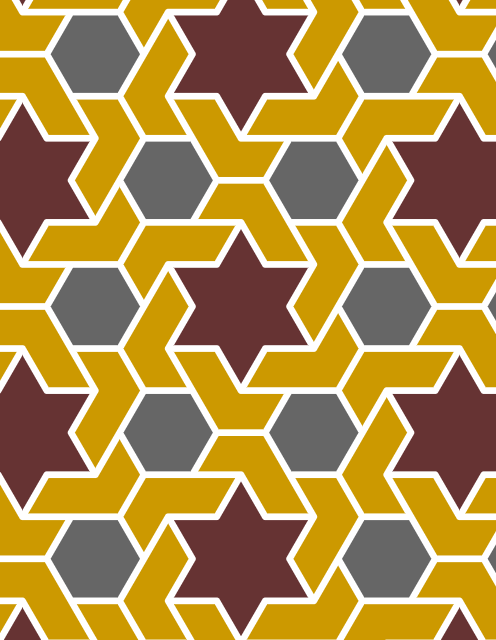
This pattern is drawn by a Shadertoy shader. Its source:

```glsl
const float ROOT3 = 1.7320508;

float segment(vec2 p, vec2 a, vec2 b) {
    vec2 ab = b - a;
    return length(p - a - ab * clamp(dot(p - a, ab) / dot(ab, ab), 0.0, 1.0));
}

// Distances along the three hexagon normals
vec3 hexAxes(vec2 p) {
    return abs(vec3(p.y, dot(p, vec2(0.5 * ROOT3, 0.5)), dot(p, vec2(0.5 * ROOT3, -0.5))));
}

float hexagon(vec2 p) {
    vec3 h = hexAxes(p);
    return max(h.x, max(h.y, h.z)) - 0.5 * ROOT3;
}

// The median axis distance bounds a six-pointed star
float star(vec2 p) {
    vec3 h = hexAxes(p);
    return max(min(h.x, h.y), min(max(h.x, h.y), h.z)) - 0.5 * ROOT3;
}

// Offset from the nearest star on a triangular lattice
vec2 nearestStar(vec2 p) {
    vec2 period = vec2(9.0, 3.0 * ROOT3);
    vec2 a = p - period * floor(p / period + 0.5);
    vec2 b = p - period * (floor(p / period) + 0.5);
    return dot(a, a) < dot(b, b) ? a : b;
}

// Outlines of one star and its six interlocked chevrons
float strapLines(vec2 p) {
    mat2 sixthTurn = mat2(0.5, 0.5 * ROOT3, -0.5 * ROOT3, 0.5);
    vec2 tip = vec2(0.0, ROOT3);
    vec2 notch = vec2(0.5, 0.5 * ROOT3);
    vec2 nextTip = vec2(1.5, 0.5 * ROOT3);
    vec2 outerLeft = vec2(-0.5, 1.5 * ROOT3);
    vec2 outerRight = vec2(0.5, 1.5 * ROOT3);
    float d = 1e3;
    for (int i = 0; i < 6; i++) {
        d = min(d, segment(p, tip, notch));
        d = min(d, segment(p, notch, nextTip));
        d = min(d, segment(p, outerLeft, outerRight));
        d = min(d, segment(p, outerRight, nextTip));
        d = min(d, segment(p, vec2(-1.0, ROOT3), outerLeft));
        p = sixthTurn * p;
    }
    return d;
}

void mainImage(out vec4 fragColor, in vec2 fragCoord) {
    // One unit is the side of a hexagon
    float side = 0.0979 * iResolution.x;
    vec2 center = vec2(0.4859, 0.6724) * iResolution.x;
    vec2 p = nearestStar((fragCoord - center) / side);

    // Fills meet beneath the lines
    vec3 color = vec3(0.80, 0.60, 0.0);
    vec2 q = abs(p);
    float hexes = min(hexagon(q - vec2(3.0, 0.0)), hexagon(q - vec2(1.5, 1.5 * ROOT3)));
    if (hexes < 0.0) color = vec3(0.4);
    if (star(p) < 0.0) color = vec3(0.4, 0.2, 0.2);

    // White outlines
    float edge = (strapLines(p) - 0.069) * side;
    color = mix(vec3(1.0), color, clamp(edge + 0.5, 0.0, 1.0));
    fragColor = vec4(color, 1.0);
}
```
